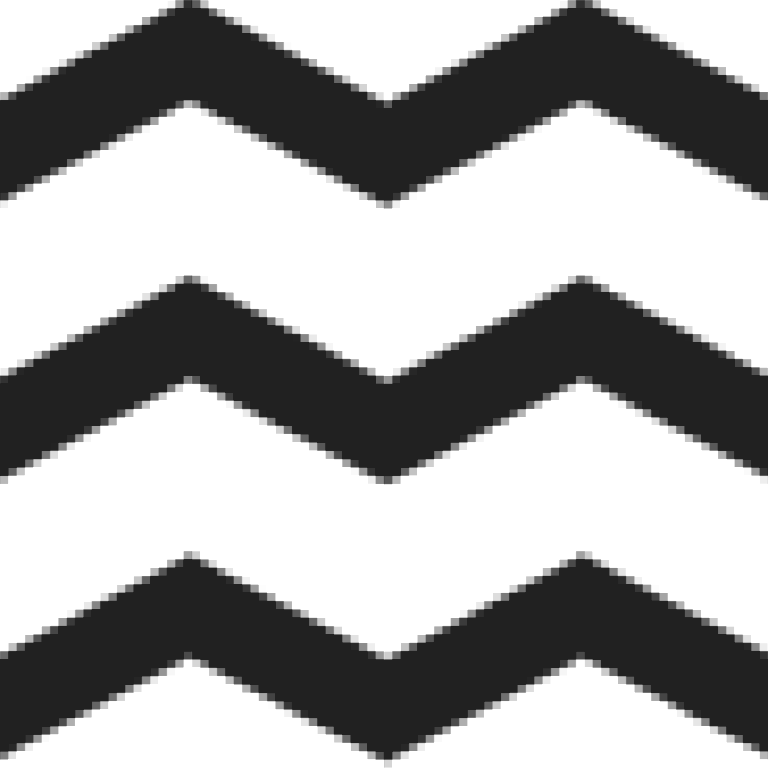
This pattern is drawn by a Shadertoy shader. Its source:

```glsl
// Snaps to cell centres, with a narrow smooth step between cells
vec2 snapToCells(vec2 p, float cells) {
    vec2 g = p * cells - 0.5;
    return (floor(g) + smoothstep(0.4, 0.6, fract(g)) + 0.5) / cells;
}

// Triangle wave: 1 at whole numbers, 0 halfway between
float triangleWave(float t) {
    return abs(fract(t) - 0.5) * 2.0;
}

// Vertical distance to the centre line of the nearest zigzag
float zigzagDistance(vec2 p) {
    float lift = 0.136 * (triangleWave((p.x - 0.2475) / 0.511) - 0.5);
    float row = (p.y - lift - 0.505) / 0.362;
    return abs(fract(row + 0.5) - 0.5) * 0.362;
}

void mainImage(out vec4 fragColor, in vec2 fragCoord) {
    // Coarse stepped edges
    const float cells = 92.0;
    vec2 p = snapToCells(fragCoord / iResolution.xy, cells);

    // Band coverage, softened over about one cell
    float ink = clamp((0.0668 - zigzagDistance(p)) * cells / 1.2 + 0.5, 0.0, 1.0);

    fragColor = vec4(mix(vec3(1.0), vec3(0.128), ink), 1.0);
}
```
